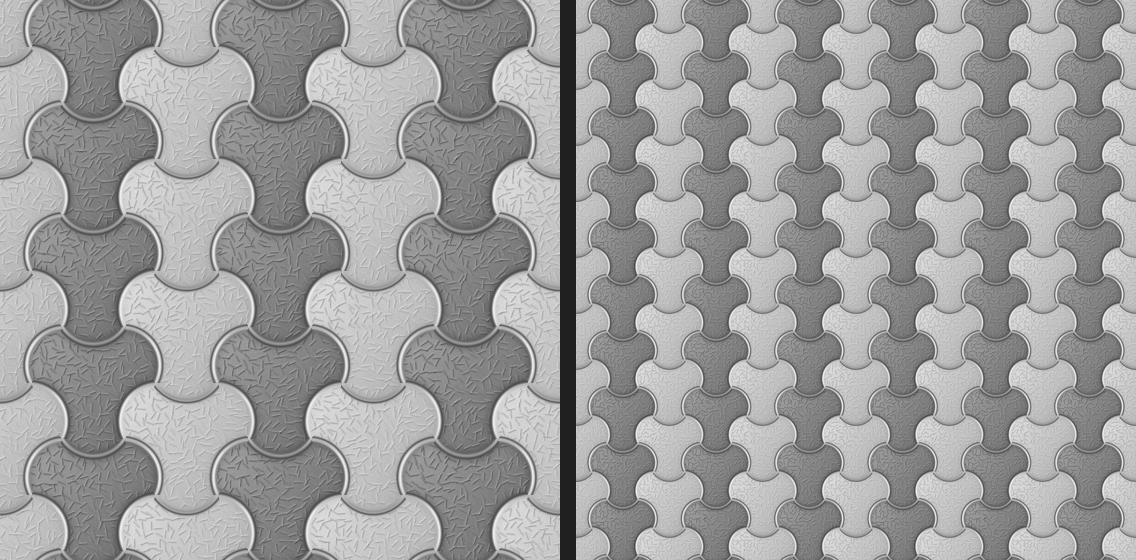
Left, the tile; right, the same tile 2 across and 2 down.
This pattern is drawn by a WebGL 1 fragment shader. Its source:

```glsl
precision highp float;

uniform vec2 u_resolution;

#define COLUMN_PAIRS 3.0
#define ROWS 5.0
#define PHASE_Y 0.077
#define LOBE_DEPTH 0.0365
#define RIM_WIDTH 0.0028
#define STROKE_CELLS 76.0
#define STROKE_LENGTH 0.46
#define STROKE_WIDTH 0.13
#define LIGHT_TONE 0.775
#define DARK_TONE 0.525

const vec2 LIGHT_DIR = vec2(-0.707, 0.707);

vec3 hash3(vec2 p) {
  vec3 h = fract(p.xyx * vec3(0.1031, 0.1030, 0.0973));
  h += dot(h, h.yxz + 33.33);
  return fract((h.xxy + h.yzz) * h.zyx);
}

float bell(float x, float width) {
  return exp(-x * x / (width * width));
}

// Offset from the closest point of a rectangular lattice
vec2 nearestOffset(vec2 uv, vec2 spacing, vec2 phase) {
  return (fract(uv / spacing - phase + 0.5) - 0.5) * spacing;
}

// Short random strokes: x = lit slope, y = groove coverage
vec2 strokeRelief(vec2 uv) {
  vec2 cell = floor(uv * STROKE_CELLS);
  vec2 local = fract(uv * STROKE_CELLS);
  vec2 relief = vec2(0.0);
  for (int j = -1; j <= 1; j++) {
    for (int i = -1; i <= 1; i++) {
      vec2 offset = vec2(float(i), float(j));
      vec3 rnd = hash3(mod(cell + offset, STROKE_CELLS));
      float angle = rnd.z * 3.14159;
      vec2 dir = vec2(cos(angle), sin(angle));
      vec2 side = vec2(-dir.y, dir.x);
      vec2 q = local - offset - 0.2 - 0.6 * rnd.xy;
      float across = dot(q, side);
      float beyond = max(abs(dot(q, dir)) - STROKE_LENGTH, 0.0);
      float cover = bell(length(vec2(across, beyond)), STROKE_WIDTH);
      relief += cover * vec2(across * dot(side, LIGHT_DIR) / STROKE_WIDTH, 1.0);
    }
  }
  return clamp(relief, -1.0, 1.0);
}

// Signed distance to an arc with outward axis n; negative inside its circle
float arcDistance(vec2 q, vec2 n, float halfChord) {
  float radius = length(vec2(halfChord, LOBE_DEPTH));
  float along = dot(q, n);
  float across = abs(dot(q, vec2(-n.y, n.x)));
  float ring = length(q) - radius;
  float tip = length(vec2(across - halfChord, along - LOBE_DEPTH));
  bool onArc = across * LOBE_DEPTH < along * halfChord;
  return onArc ? ring : (ring < 0.0 ? -tip : tip);
}

void main() {
  vec2 uv = gl_FragCoord.xy / u_resolution;
  vec2 size = vec2(0.5 / COLUMN_PAIRS, 1.0 / ROWS);
  vec2 spacing = size * vec2(2.0, 1.0);

  // Closest hexagonal cell of the light and dark columns
  vec2 pale = nearestOffset(uv, spacing, vec2(0.0, PHASE_Y));
  vec2 deep = nearestOffset(uv, spacing, vec2(0.5, PHASE_Y + 0.5));
  vec2 metric = vec2(1.0, 1.1547 * size.x / size.y);
  float dark = step(length(deep * metric), length(pale * metric));
  vec2 p = mix(pale, deep, dark);

  // Three lobes reach out of the cell, three reach in from neighbours
  vec2 owner = p;
  float ownerDark = dark;
  float edge = 1.0;
  vec2 normal = vec2(0.0, 1.0);
  for (int i = -1; i <= 1; i++) {
    float side = float(i);
    float lower = 1.0 - abs(side);
    vec2 middle = size * vec2(0.5 * side, 0.25 - 0.75 * lower);
    vec2 chord = size * vec2(0.5 * lower - 1.0 / 6.0, 0.25 * side);
    float halfChord = length(chord);
    vec2 n = vec2(chord.y, -chord.x) / halfChord;
    for (int k = 0; k < 2; k++) {
      vec2 shifted = p + 2.0 * middle * float(k);
      vec2 q = shifted - middle + n * LOBE_DEPTH;
      float d = arcDistance(q, n, halfChord);
      if (k == 1 && d < 0.0) {
        owner = shifted;
        ownerDark = mix(1.0 - dark, dark, lower);
      }
      if (abs(d) < abs(edge)) {
        edge = d;
        normal = normalize(q);
      }
    }
  }

  // Tile face: diagonal sheen and embossed strokes
  float sheen = dot(owner, vec2(-0.75, 0.5)) / size.x;
  float tone = mix(LIGHT_TONE + 0.13 * sheen, DARK_TONE + 0.14 * sheen, ownerDark);
  vec2 relief = strokeRelief(uv);
  float face = smoothstep(RIM_WIDTH, 4.0 * RIM_WIDTH, abs(edge));
  float grooves = relief.y * smoothstep(-0.3, 0.5, sheen);
  tone += face * (mix(0.20, 0.26, ownerDark) * relief.x - 0.11 * grooves);
  tone += face * 0.03 * (hash3(floor(uv * 512.0)).x - 0.5);

  // Rim: soft shade, dark joint outside, bright ridge
  tone -= mix(0.05, 0.12, ownerDark) * bell(edge, 4.0 * RIM_WIDTH);
  float joint = bell(edge - 1.5 * RIM_WIDTH, 0.8 * RIM_WIDTH);
  tone = mix(tone, 0.27, 0.8 * joint);
  float ridgeTone = mix(0.60, 0.93, smoothstep(-0.95, -0.1, normal.y));
  ridgeTone -= 0.22 * smoothstep(0.5, 1.0, normal.y);
  tone = mix(tone, ridgeTone, bell(edge + 0.3 * RIM_WIDTH, RIM_WIDTH));

  vec3 color = vec3(tone) + vec3(-0.006, 0.004, 0.002) * joint;
  gl_FragColor = vec4(clamp(color, 0.0, 1.0), 1.0);
}
```
